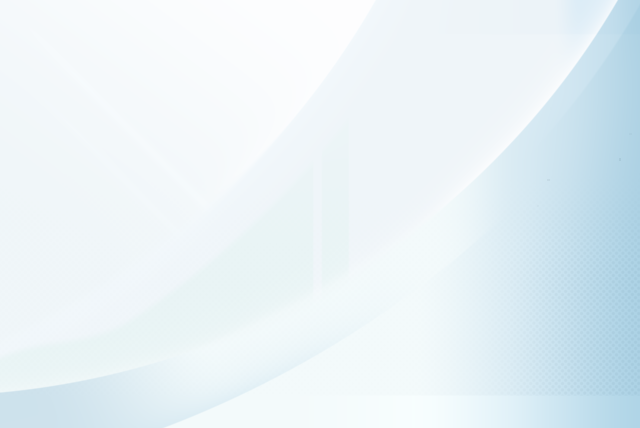
This background is drawn by a Shadertoy shader. Its source:

```glsl
// Arcs: centre x, centre y, radius, in canvas heights
const vec3 UPPER_ARC  = vec3(-0.813, 1.967, 1.948);
const vec3 MIDDLE_ARC = vec3(-0.170, 1.945, 1.870);
const vec3 LOWER_ARC  = vec3(-0.486, 2.286, 2.445);

const vec3 WHITE     = vec3(0.992, 0.994, 0.998);
const vec3 MIST      = vec3(0.938, 0.963, 0.974);
const vec3 PANEL     = vec3(0.937, 0.960, 0.975);
const vec3 MINT      = vec3(0.908, 0.956, 0.957);
const vec3 PALE      = vec3(0.953, 0.980, 0.984);
const vec3 SKY       = vec3(0.865, 0.930, 0.970);
const vec3 SOFT_BLUE = vec3(0.825, 0.905, 0.945);
const vec3 DEEP_BLUE = vec3(0.660, 0.810, 0.885);

const float TOP_STRIP = 0.920;
const float BOTTOM_STRIP = 0.076;
const float DOT_PITCH = 0.0105;
const float DOT_DEPTH = 0.030;
const float SPECK_CELL = 0.006;

float hash(vec2 p) {
    return fract(sin(dot(p, vec2(127.1, 311.7))) * 43758.5453);
}

float arcDistance(vec2 p, vec3 arc) {
    return length(p - arc.xy) - arc.z;
}

float cover(float d, float blur) {
    return smoothstep(-blur, blur, d);
}

float bell(float d, float width) {
    return exp(-d * d / (width * width));
}

// Glow with a sharp crest, never above one
float glow(float d, float width) {
    return exp(-abs(d) / width);
}

// Bright upper-left sheet with diagonal streaks
vec3 upperSheet(vec2 p, float d) {
    float light = smoothstep(0.45, 1.65, p.y + 0.75 * p.x);
    vec3 c = mix(MIST, WHITE, light);
    float diagonal = p.x + p.y;
    float streaks = bell(diagonal - 1.0, 0.014) + 0.6 * bell(diagonal - 0.87, 0.012);
    c += 0.008 * streaks * smoothstep(0.0, 0.2, p.x);
    float rim = glow(d, 0.03) * smoothstep(0.4, 0.6, p.x);
    return mix(c, WHITE, 0.6 * rim);
}

// Central band with mint panes and a luminous rim
vec3 centreBand(vec2 p, float dUpper, float dMiddle, float px) {
    vec3 c = PANEL + 0.012 * glow(dUpper, 0.05);
    float paneTop = mix(0.03, 0.1, smoothstep(0.0, 0.31, p.x));
    float panes = 1.0 - cover(p.x - 0.732, px);
    panes += cover(p.x - 0.752, px) * (1.0 - cover(p.x - 0.815, px));
    float fade = 1.0 - smoothstep(0.35, 0.8, p.y);
    c = mix(c, MINT, panes * cover(dUpper - paneTop, 0.01) * mix(0.3, 0.85, fade));

    float corner = smoothstep(1.29, 1.36, p.x) * smoothstep(0.72, 1.0, p.y);
    c = mix(c, SKY, 0.9 * corner);
    float rimPower = mix(0.35, 0.85, smoothstep(0.9, 1.15, p.x));
    return mix(c, WHITE, glow(dMiddle, 0.025) * rimPower);
}

// Blue field, strongest towards the right edge
vec3 blueField(vec2 p, float dMiddle) {
    float fall = 0.06 * smoothstep(0.25, 0.8, p.y);
    vec3 c = mix(PALE, SOFT_BLUE, smoothstep(0.95, 1.31, p.x));
    c = mix(c, DEEP_BLUE, smoothstep(1.18, 1.53, p.x - fall));
    float veil = (1.0 - cover(dMiddle - 0.05, 0.003)) * smoothstep(0.6, 0.8, p.y);
    c = mix(c, SKY, 0.3 * veil);
    float corner = smoothstep(1.42, 1.5, p.x) * smoothstep(0.8, 1.0, p.y);
    return mix(c, DEEP_BLUE, 0.35 * corner);
}

// Strip between the middle and lower arcs
vec3 lowerStrip(vec2 p, float dMiddle, float dLower, vec3 field) {
    vec3 c = mix(SOFT_BLUE - 0.02, PALE, smoothstep(0.1, 0.62, p.x + 0.5 * p.y));
    float shade = glow(dLower, 0.045) * (1.0 - smoothstep(0.5, 1.05, p.x));
    c = mix(c, SOFT_BLUE, 0.6 * shade);
    c = mix(c, PALE, 0.6 * glow(dMiddle, 0.03) * smoothstep(0.35, 0.6, p.x));
    return mix(c, field, smoothstep(0.95, 1.2, p.x));
}

// Fine rotated dots, balanced around zero
float halftone(vec2 p) {
    vec2 q = vec2(p.x + p.y, p.x - p.y) * 0.7071 / DOT_PITCH;
    return cover(0.34 - length(fract(q) - 0.5), 0.2) - 0.4;
}

void mainImage(out vec4 fragColor, in vec2 fragCoord) {
    vec2 p = fragCoord / iResolution.y;
    float px = 1.0 / iResolution.y;
    float dUpper = arcDistance(p, UPPER_ARC);
    float dMiddle = arcDistance(p, MIDDLE_ARC);
    float dLower = arcDistance(p, LOWER_ARC);

    // Layers, from the lowest to the highest
    vec3 field = blueField(p, dMiddle);
    vec3 c = mix(lowerStrip(p, dMiddle, dLower, field), field, cover(dLower, px));
    float melt = smoothstep(0.4, 0.65, p.x) * (1.0 - smoothstep(0.85, 1.08, p.x));
    c = mix(centreBand(p, dUpper, dMiddle, px), c, cover(dMiddle, px + 0.022 * melt));
    float upperBlur = mix(0.03, px, smoothstep(0.35, 0.7, p.x));
    c = mix(upperSheet(p, dUpper), c, cover(dUpper, upperBlur));

    // Halftone and scattered specks
    float low = 1.0 - smoothstep(0.35, 0.62, p.y);
    float right = smoothstep(1.08, 1.35, p.x) * cover(dMiddle, px);
    float body = cover(p.y - BOTTOM_STRIP, px);
    c -= DOT_DEPTH * halftone(p) * low * body * mix(0.15, 1.0, right);
    float speck = step(0.993, hash(floor(p / SPECK_CELL)));
    c -= 0.05 * speck * right * bell(p.y - 0.6, 0.09);

    // Horizontal strips along both borders
    c += vec3(0.025, 0.022, 0.018) * (1.0 - body) * smoothstep(0.6, 1.2, p.x);
    c -= vec3(0.014, 0.008, 0.004) * cover(p.y - TOP_STRIP, px) * smoothstep(0.9, 1.4, p.x);
    fragColor = vec4(clamp(c, 0.0, 1.0), 1.0);
}
```
